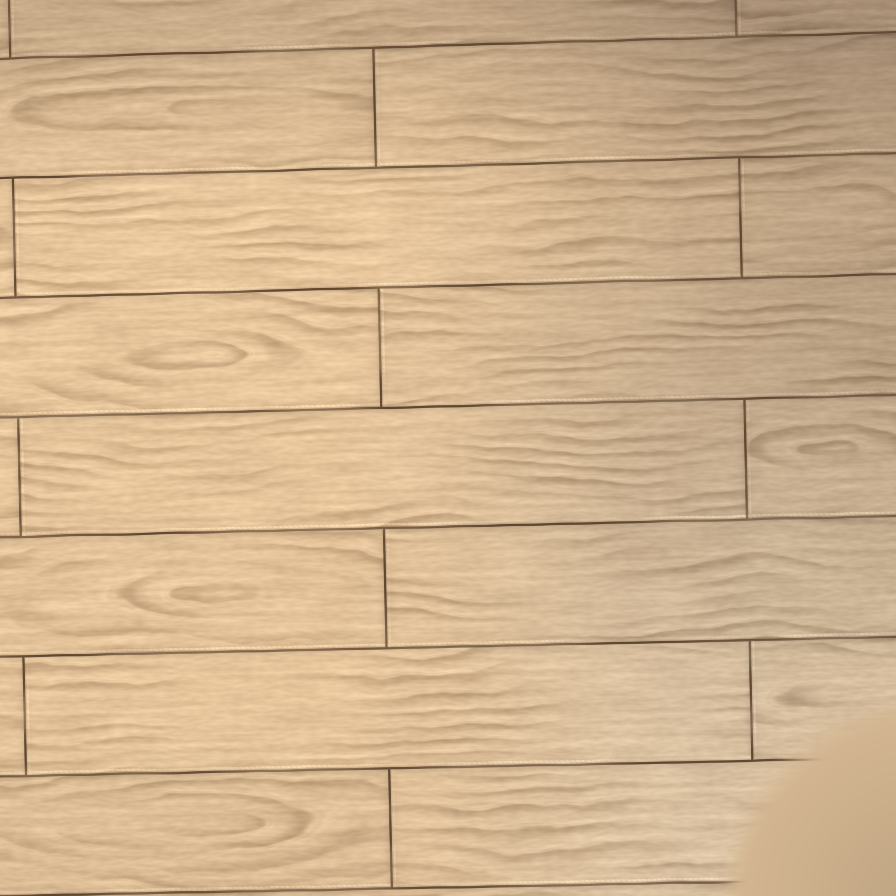
Give the GLSL for this texture, as a Shadertoy shader.

```glsl
#define ROW_HEIGHT 0.1335
#define BOARD_LENGTH 0.811
#define FIRST_JOINT 0.032
#define LEAN 0.022
#define SEAM_WIDTH 0.0023
#define RINGS 7.5
#define GRAIN_DEPTH 0.19
#define LIT_WOOD vec3(0.915, 0.785, 0.62)
#define PALE_WOOD vec3(0.87, 0.775, 0.65)
#define DIM_WOOD vec3(0.66, 0.565, 0.465)
#define SEAM_COLOR vec3(0.36, 0.26, 0.17)
#define SMEAR_COLOR vec3(0.79, 0.68, 0.54)

float hash(vec2 p) {
    p = fract(p * vec2(0.1031, 0.1137));
    p += dot(p, p.yx + 33.33);
    return fract((p.x + p.y) * p.x * 37.0);
}

vec2 gradient(vec2 cell) {
    float angle = 6.2832 * hash(cell + 71.0);
    return vec2(cos(angle), sin(angle));
}

// Gradient noise, roughly -0.7 to 0.7
float noise(vec2 p) {
    vec2 i = floor(p), f = fract(p);
    vec2 s = f * f * f * (f * (f * 6.0 - 15.0) + 10.0);
    vec2 e = vec2(1.0, 0.0);
    float low = mix(dot(gradient(i), f), dot(gradient(i + e), f - e), s.x);
    float high = mix(dot(gradient(i + e.yx), f - e.yx), dot(gradient(i + 1.0), f - 1.0), s.x);
    return mix(low, high, s.y);
}

// Growth lines: rounded figure on alternate boards, long waves on the rest
float grain(vec2 p, vec2 board, bool figured) {
    float seed = hash(board + 5.0);
    vec2 q = p + vec2(seed * 37.0, board.y * 19.0 + board.x * 7.0);
    float middle = figured ? mix(0.4, 0.6, seed) : mix(-1.6, -0.6, seed);
    float across = p.y - middle;
    float along = (p.x - (board.x < 0.5 ? 4.7 : 0.75)) * 0.45;
    float bend = figured ? 0.24 * along * along / (1.0 + along * along) : 0.0;
    float warp = 0.2 * noise(q * vec2(0.55, 1.1)) + 0.06 * noise(q * vec2(1.6, 3.0))
        + 0.02 * noise(q * vec2(5.0, 7.0));
    float phase = RINGS * (sqrt(across * across + bend) + warp);
    // Thin dark growth line with a pale edge on one side
    float cycle = fract(phase);
    float lines = smoothstep(0.3, 0.78, cycle) * (1.0 - smoothstep(0.8, 0.95, cycle))
        - 0.35 * smoothstep(0.86, 1.0, cycle) * (1.0 - cycle) * 6.0
        - 0.3 * (1.0 - smoothstep(0.0, 0.25, cycle)) * smoothstep(0.0, 0.06, cycle);
    float fade = smoothstep(-0.25, 0.4, noise(q * vec2(0.6, 2.7) + 11.0));
    float streaks = noise(q * vec2(0.8, 14.0));
    float fibres = noise(q * vec2(2.2, 24.0));
    float pores = noise(q * vec2(11.0, 41.0));
    return lines * fade * 0.8 + streaks * 0.32 + fibres * 0.4 + pores * 0.3 + 0.05;
}

// Coverage of a soft-edged line
float stroke(float dist, float width, float pixel) {
    return 1.0 - smoothstep(width * 0.5 - pixel * 0.5, width * 0.5 + pixel * 0.7, abs(dist));
}

void mainImage(out vec4 fragColor, in vec2 fragCoord) {
    vec2 uv = fragCoord / iResolution.xy;
    float pixel = 1.0 / min(iResolution.x, iResolution.y);

    // Slightly tilted running bond
    float y = uv.y - (0.019 + 0.011 * uv.y) * uv.x + 0.001 * noise(uv * vec2(18.0, 7.0));
    float row = floor(y / ROW_HEIGHT);
    float odd = mod(row, 2.0);
    float x = uv.x + LEAN * uv.y - FIRST_JOINT + (1.0 - odd) * 0.5 * BOARD_LENGTH;
    float column = floor(x / BOARD_LENGTH);
    vec2 board = vec2(column, row);
    vec2 local = vec2(x - column * BOARD_LENGTH, y - row * ROW_HEIGHT);

    // Warm light at the left, shade toward the top and upper right
    float side = smoothstep(0.35, 1.0, uv.x);
    float shade = 0.46 * smoothstep(0.75, 1.03, uv.y)
        + 0.64 * side * smoothstep(0.05, 0.7, uv.y)
        + 0.12 * (1.0 - smoothstep(0.0, 0.3, uv.y)) * (1.0 - side);
    float pale = smoothstep(0.35, 0.85, uv.x) * (1.0 - smoothstep(0.3, 0.95, uv.y));
    vec3 color = mix(mix(LIT_WOOD, PALE_WOOD, pale), DIM_WOOD, clamp(shade, 0.0, 1.0));

    // Board tone and grain
    color *= 0.985 + 0.025 * hash(board + 23.0);
    bool figured = mod(row + column, 2.0) < 0.5;
    float figure = grain(local / ROW_HEIGHT, board, figured);
    color *= 1.0 - GRAIN_DEPTH * figure * vec3(0.85, 1.0, 1.15);

    // Seams of uneven darkness with a faintly beaded bright bevel
    float seamY = min(local.y, ROW_HEIGHT - local.y);
    float seamX = min(local.x, BOARD_LENGTH - local.x);
    float wear = smoothstep(-0.35, 0.35, noise(uv * vec2(8.0, 23.0) + 3.0));
    float beads = 0.8 + 0.2 * sin(6.2832 * 170.0 * (uv.x + uv.y));
    float bevelOffset = 1.7 * SEAM_WIDTH;
    float bevel = max(stroke(local.y - bevelOffset, SEAM_WIDTH, pixel),
                      0.7 * stroke(local.x - bevelOffset, SEAM_WIDTH, pixel));
    float seam = max(stroke(seamY, SEAM_WIDTH, pixel), stroke(seamX, SEAM_WIDTH, pixel));
    float halo = exp(-min(seamX, seamY) / (1.5 * SEAM_WIDTH));
    color *= 1.0 - 0.14 * halo;
    color = mix(color, color * 1.1 + 0.06, bevel * beads * (0.35 + 0.65 * wear));
    color = mix(color, SEAM_COLOR, seam * (0.95 - 0.4 * wear));

    // Smooth smear over the lower right corner
    float reach = length(uv - vec2(1.042, -0.016)) + 0.008 * noise(uv * 9.0);
    float smear = 1.0 - smoothstep(0.205, 0.25, reach);
    color = mix(color, SMEAR_COLOR * (0.94 + 0.5 * reach), smear);

    fragColor = vec4(clamp(color, 0.0, 1.0), 1.0);
}
```
